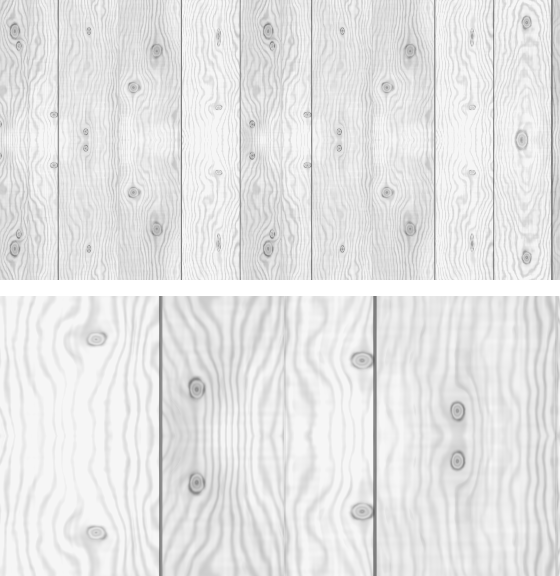
Top: the whole. Bottom: its middle third, enlarged.
A WebGL 2 fragment shader for this texture:

```glsl
#version 300 es
precision highp float;
// Whitewashed pine boards: a group of planks repeats across and mirrors about
// the middle height, closed on the right by one board with oval growth rings.
// Grain is a striped noise field that bends around elliptical knots.
uniform vec2 u_resolution;
out vec4 outColor;

// Each plank: left edge, base tone, darkness of the seam on that edge
const vec3 PLANKS[7] = vec3[7](
  vec3(0.0, 0.885, 0.36), vec3(0.147, 0.93, 0.07), vec3(0.255, 0.935, 0.45),
  vec3(0.4715, 0.915, 0.09), vec3(0.695, 0.95, 0.48), vec3(0.905, 0.95, 0.42),
  vec3(1.113, 0.84, 0.65));

// Each knot: centre (across, height from the mirror line), radii
const vec4 KNOTS[12] = vec4[12](
  vec4(0.100, 0.390, 0.019, 0.030), vec4(0.114, 0.335, 0.011, 0.018),
  vec4(0.043, 0.055, 0.011, 0.015), vec4(0.240, 0.090, 0.015, 0.012),
  vec4(0.365, 0.390, 0.008, 0.014), vec4(0.353, 0.030, 0.009, 0.012),
  vec4(0.524, 0.187, 0.022, 0.021), vec4(0.607, 0.317, 0.021, 0.027),
  vec4(0.828, 0.370, 0.008, 0.036), vec4(0.828, 0.115, 0.014, 0.011),
  vec4(1.004, 0.000, 0.026, 0.040), vec4(1.022, 0.420, 0.018, 0.024));

float hash(vec2 p) {
  vec3 q = fract(vec3(p.xyx) * 0.1031);
  q += dot(q, q.yzx + 33.33);
  return fract((q.x + q.y) * q.z);
}

float noise(vec2 p) {
  vec2 i = floor(p), f = fract(p);
  f = f * f * (3.0 - 2.0 * f);
  return mix(mix(hash(i), hash(i + vec2(1, 0)), f.x),
             mix(hash(i + vec2(0, 1)), hash(i + vec2(1, 1)), f.x), f.y);
}

float fbm(vec2 p) {
  float sum = 0.0, amp = 0.5;
  for (int i = 0; i < 4; i++) {
    sum += amp * noise(p);
    p = p * 2.03 + 17.1;
    amp *= 0.5;
  }
  return sum;
}

void main() {
  float pixel = 1.0 / u_resolution.y;
  vec2 p = gl_FragCoord.xy * pixel;

  // Repeat the group across, then append the last boards; mirror the height
  float across = p.x < 1.763 ? mod(p.x + 0.047, 0.905) : p.x - 0.858;
  vec2 wood = vec2(across, abs(p.y - 0.5));

  // Find the plank and its seams
  int id = 0;
  float seam = 0.0;
  for (int i = 0; i < 7; i++) {
    float edge = PLANKS[i].x;
    if (across >= edge) id = i;
    float line = clamp((0.002 - abs(across - edge)) / pixel + 0.5, 0.0, 1.0);
    seam = max(seam, PLANKS[i].z * line);
  }
  float left = PLANKS[id].x;
  float right = id < 6 ? PLANKS[id + 1].x : 1.4;
  vec2 seed = vec2(float(id) * 13.7, float(id) * 5.3);

  // Knots push the grain aside and add rings, a dark rim and a small core
  float bend = 0.0, knotInk = 0.0, knotMask = 0.0;
  for (int i = 0; i < 12; i++) {
    vec4 k = KNOTS[i];
    if (k.x < left || k.x > right) continue;
    vec2 d = (wood - k.xy) / k.zw;
    float r = length(d) + 0.5 * (fbm(wood * 45.0 + seed) - 0.47);
    bend -= d.x * k.z * 0.9 * exp(-0.16 * dot(d, d));
    float inside = 1.0 - smoothstep(0.75, 1.1, r);
    float rim = exp(-30.0 * (r - 0.85) * (r - 0.85)) * noise(d * 1.6 + seed);
    float rings = 0.5 + 0.5 * sin(r * 17.0);
    knotMask = max(knotMask, inside);
    knotInk += inside * (0.05 + 0.07 * rings) + 0.26 * rim
             + 0.16 * exp(-9.0 * r * r) + 0.035 * exp(-0.35 * r * r);
  }

  // Grain lines: wavy and upright, or nested ovals on the ringed board
  float sway = fbm(vec2(wood.x * 7.0, wood.y * 4.5) + seed) - 0.47;
  float wobble = fbm(vec2(wood.x * 22.0, wood.y * 16.0) + seed) - 0.47;
  float field = wood.x + bend + 0.11 * sway + 0.018 * wobble;
  if (id == 5) {
    vec2 oval = vec2(wood.x - 1.018 + bend * 0.6, wood.y * 0.19);
    field = length(oval) + 0.05 * sway + 0.02 * wobble;
  }
  float phase = field * (id == 5 ? 85.0 : 74.0);
  float fade = 1.0 - smoothstep(0.3, 0.8, fwidth(phase));
  float late = pow(0.5 + 0.5 * sin(6.2832 * phase), 2.0);
  float strength = 0.035 + 0.11 * noise(vec2(field * 19.0, wood.y * 2.5) + seed);
  float grain = mix(0.375, late, fade) * strength * (1.0 - knotMask);

  // Broad stains, fine fibres, faint saw marks and pale worn paint
  float stain = fbm(vec2(field * 16.0, wood.y * 2.2) + seed) - 0.47;
  float fibre = noise(vec2((wood.x + bend) * 260.0, wood.y * 15.0) + seed) - 0.5;
  float saw = noise(vec2(wood.x * 24.0, wood.y * 190.0) + seed) - 0.5;
  float worn = exp(-55.0 * wood.y * wood.y)
             * smoothstep(0.3, 0.65, fbm(wood * vec2(14.0, 11.0) + seed));
  float fleck = smoothstep(0.8, 0.95, noise(vec2(field * 150.0, wood.y * 32.0)));

  float tone = PLANKS[id].y - grain - knotInk - 0.03 * fleck;
  tone += 0.13 * stain + 0.05 * fibre + 0.025 * saw + 0.06 * worn;
  tone = min(tone, 0.965) * (1.0 - seam);
  outColor = vec4(vec3(clamp(tone, 0.0, 1.0)), 1.0);
}
```
